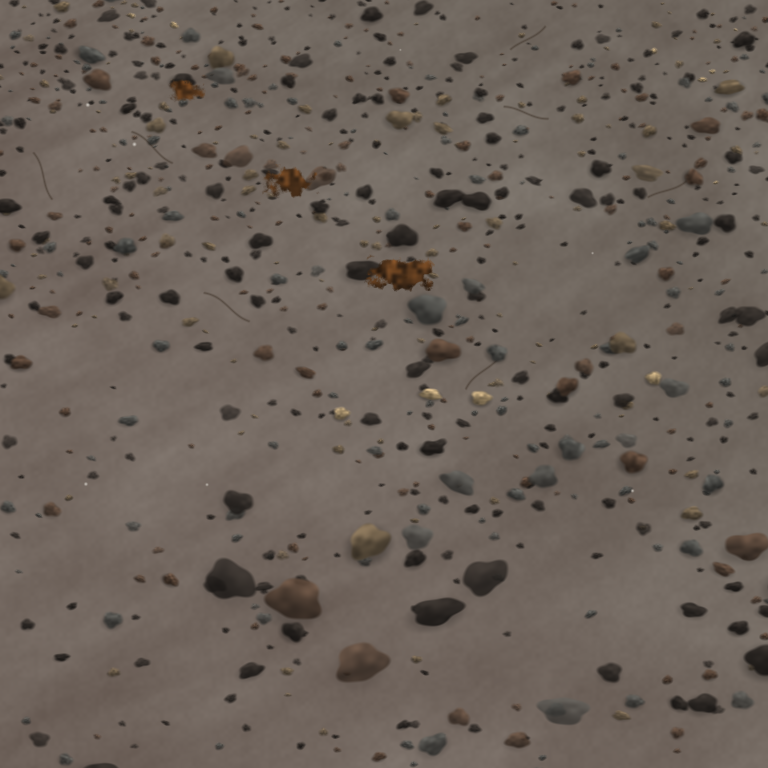
A three.js fragment shader for this texture:

```glsl
// Wet sandy beach seen at a slant, strewn with dark pebbles, weed tufts and twigs.
varying vec2 vUv;

const float RECEDE = 0.58;        // how much sizes shrink towards the top
const float EDGE = 0.0026;        // softness of outlines
const float GRAIN = 0.014;        // strength of fine sand grain
const float SHADOW = 0.32;        // darkness of wet sand around stones
const vec3 SAND_DARK = vec3(0.405, 0.355, 0.325);
const vec3 SAND_LIGHT = vec3(0.495, 0.453, 0.422);
const vec3 SLATE = vec3(0.155, 0.138, 0.125);
const vec3 BLUE_GREY = vec3(0.275, 0.275, 0.262);
const vec3 BROWN = vec3(0.300, 0.232, 0.185);
const vec3 TAN = vec3(0.380, 0.325, 0.250);
const vec3 CREAM = vec3(0.600, 0.520, 0.390);
const vec3 WEED = vec3(0.300, 0.180, 0.080);
const vec3 TWIG = vec3(0.250, 0.205, 0.165);
const vec3 GLINT = vec3(0.780, 0.760, 0.730);

vec4 hash4(vec2 p) {
  vec4 q = fract(p.xyxy * vec4(0.1031, 0.1030, 0.0973, 0.1099));
  q += dot(q, q.wzxy + 33.33);
  return fract((q.xxyz + q.yzzw) * q.zywx);
}

float noise(vec2 p) {
  vec2 i = floor(p), f = fract(p);
  f = f * f * (3.0 - 2.0 * f);
  vec2 e = vec2(1.0, 0.0);
  return mix(mix(hash4(i).x, hash4(i + e).x, f.x),
             mix(hash4(i + e.yx).x, hash4(i + e.xx).x, f.x), f.y);
}

float fbm(vec2 p) {
  float sum = 0.0, amp = 0.53;
  for (int i = 0; i < 4; i++) {
    sum += amp * noise(p);
    p = mat2(1.6, 1.2, -1.2, 1.6) * p + 7.3;
    amp *= 0.5;
  }
  return sum;
}

mat2 turn(float a) { return mat2(cos(a), sin(a), -sin(a), cos(a)); }

float inside(float d, float soft) { return 1.0 - smoothstep(-soft, soft, d); }

// Canvas to receding ground plane, and back
vec2 toGround(vec2 p) {
  float s = 1.0 - RECEDE * p.y;
  return vec2((p.x - 0.5) / s, -log(s) / RECEDE);
}
vec2 toCanvas(vec2 g) {
  float s = exp(-RECEDE * g.y);
  return vec2(0.5 + g.x * s, (1.0 - s) / RECEDE);
}

vec3 sand(vec2 p, vec2 g) {
  float patches = fbm(g * vec2(3.0, 5.0) + 3.0);
  float streaks = fbm(turn(-0.5) * g * vec2(7.0, 22.0) + 11.0);
  float tone = 0.52 + 0.95 * (patches - 0.5) + 0.75 * (streaks - 0.5);
  vec3 col = mix(SAND_DARK, SAND_LIGHT, clamp(tone, 0.0, 1.1));
  col += vec3(-0.008, 0.004, 0.002) * smoothstep(0.6, 1.6, p.x + p.y);
  return col + GRAIN * (noise(p * 190.0) + noise(p * 90.0) - 1.0);
}

vec3 stoneColour(float pick, float rare) {
  vec3 c = pick < 0.42 ? SLATE : pick < 0.62 ? BLUE_GREY : pick < 0.86 ? BROWN : TAN;
  return rare > 0.985 ? CREAM : c;
}

// One layer of pebbles, far ones first so that near ones overlap them
vec3 addPebbles(vec3 col, vec2 p, float cell, float rMin, float rMax, float share, float seed) {
  vec2 home = floor(toGround(p) / cell);
  for (int j = 1; j >= -1; j--) {
    for (int i = -1; i <= 1; i++) {
      vec2 id = home + vec2(float(i), float(j));
      vec4 h = hash4(id + seed), k = hash4(id + seed + 57.0);
      float crowd = smoothstep(0.2, 0.8, noise(id * cell * 5.0 + 20.0));
      if (h.x > share * mix(0.4, 1.6, crowd)) continue;
      vec2 g = (id + 0.1 + 0.8 * h.yz) * cell;
      float size = mix(rMin, rMax, k.x * k.x) * exp(-RECEDE * g.y);
      vec2 d = turn(0.45 - 0.9 * k.y) * (p - toCanvas(g)) / size;
      d.y /= mix(0.5, 0.85, k.z);
      float a = atan(d.y, d.x);
      float outline = 1.0 + 0.11 * cos(3.0 * a + 40.0 * k.y) + 0.06 * cos(5.0 * a + 30.0 * k.z);
      float shade = 1.0 - smoothstep(0.7, 1.5, length(d + vec2(0.1, 0.25)));
      col *= 1.0 - SHADOW * shade * h.w;
      float light = mix(0.68, 1.3, smoothstep(-0.7, 0.9, d.y + 0.2 * d.x));
      light *= 0.8 + 0.4 * noise(d * 2.5 + 9.0 * id);
      float cover = inside((length(d) - outline) * size * 0.8, EDGE) * mix(0.6, 1.0, sqrt(h.w));
      col = mix(col, stoneColour(k.w, h.w) * light, cover);
    }
  }
  return col;
}

vec3 addTwigs(vec3 col, vec2 p) {
  for (int i = 0; i < 7; i++) {
    vec4 h = hash4(vec2(float(i), 71.0));
    vec2 d = turn(2.4 * h.z - 1.2) * (p - vec2(h.x, 0.4 + 0.6 * h.y));
    d.y += 0.006 * sin(60.0 * d.x);
    d.x -= clamp(d.x, -0.015 - 0.03 * h.w, 0.03);
    col = mix(col, TWIG, 0.65 * inside(length(d) - 0.001, 0.002));
  }
  return col;
}

vec3 addWeed(vec3 col, vec2 p) {
  for (int i = 0; i < 3; i++) {
    float n = float(i);
    vec2 d = p - vec2(fract(0.52 + 0.86 * n), 0.645 + 0.118 * n);
    float size = 0.042 - 0.009 * n;
    float ragged = fbm(p * 75.0) - 0.5;
    float edge = length(d / vec2(1.0, 0.55)) - size * (0.9 + 1.3 * ragged);
    vec3 frond = WEED * (0.45 + 1.1 * noise(p * 150.0)) * (1.0 + 12.0 * d.y);
    col = mix(col, frond, 0.92 * inside(edge, 0.006));
  }
  return col;
}

vec3 addGlints(vec3 col, vec2 p) {
  vec2 q = p / 0.05;
  vec4 h = hash4(floor(q) + 300.0);
  float d = length(fract(q) - 0.2 - 0.6 * h.yz) * 0.05 - 0.0025 * h.w;
  return mix(col, GLINT, step(h.x, 0.025) * inside(d, 0.002));
}

void main() {
  vec3 col = sand(vUv, toGround(vUv));
  col = addTwigs(col, vUv);
  col = addPebbles(col, vUv, 0.034, 0.004, 0.009, 0.22, 13.0);
  col = addPebbles(col, vUv, 0.056, 0.008, 0.018, 0.36, 131.0);
  col = addPebbles(col, vUv, 0.100, 0.016, 0.041, 0.46, 217.0);
  col = addWeed(col, vUv);
  col = addGlints(col, vUv);
  gl_FragColor = vec4(col, 1.0);
}
```
